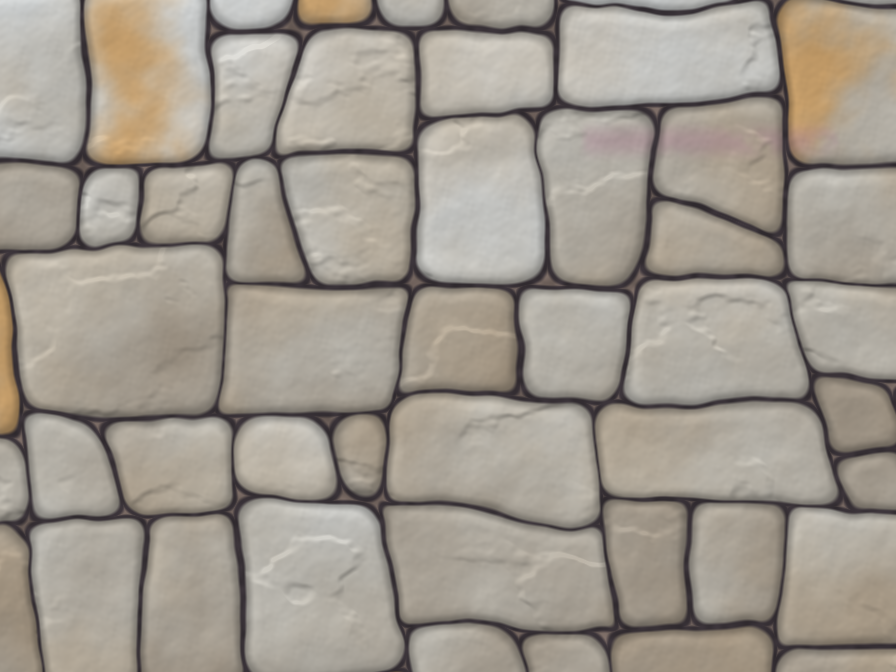
This texture is drawn by a Shadertoy shader. Its source:

```glsl
// Dry-fitted wall of rough, pale sandstone blocks with thin dark joints.

const vec2  CELL      = vec2(0.275, 0.195); // mean block size, canvas height = 1
const float SPLIT     = 0.42;               // share of blocks cut in two
const float TILT_LOW  = 0.19;               // slant of joints at the bottom
const float TILT_HIGH = 0.05;               // slant of joints at the top
const float JOINT     = 0.0032;             // half width of a joint
const float LIGHT_STEP = 0.006;
const vec2  LIGHT_DIR = vec2(-0.45, 0.89);

const vec3 SAND   = vec3(0.60, 0.56, 0.505);
const vec3 STONE  = vec3(0.70, 0.685, 0.65);
const vec3 PALE   = vec3(0.79, 0.80, 0.80);
const vec3 OCHRE  = vec3(0.76, 0.59, 0.37);
const vec3 STAIN  = vec3(0.66, 0.50, 0.57);
const vec3 MORTAR = vec3(0.45, 0.395, 0.37);
const vec3 SHADOW = vec3(0.21, 0.185, 0.205);

float hash(vec2 p) {
    return fract(sin(dot(p, vec2(127.1, 311.7))) * 43758.5453);
}

float noise(vec2 p) {
    vec2 i = floor(p), f = fract(p);
    f = f * f * (3.0 - 2.0 * f);
    return mix(mix(hash(i), hash(i + vec2(1, 0)), f.x),
               mix(hash(i + vec2(0, 1)), hash(i + 1.0), f.x), f.y);
}

float fbm(vec2 p) {
    float sum = 0.0, amp = 0.5;
    for (int i = 0; i < 5; i++) {
        sum += amp * noise(p);
        p = mat2(1.6, 1.2, -1.2, 1.6) * p + 7.3;
        amp *= 0.5;
    }
    return sum;
}

float smoothMin(float a, float b, float k) {
    float h = max(k - abs(a - b), 0.0) / k;
    return min(a, b) - 0.25 * h * h * k;
}

// Each grid cell owns one joint, upright or level by parity.
float jointLine(vec2 cell, float along, float across, float centre) {
    float tilt = mix(TILT_LOW, TILT_HIGH, smoothstep(0.3, 0.9, cell.y * CELL.y));
    float slope = tilt * (2.0 * hash(cell + 41.7) - 1.0);
    return across + mix(0.24, 0.76, hash(cell + 3.1)) + slope * (along - centre - 0.5);
}
float upright(vec2 cell, float y) { return jointLine(cell, y, cell.x, cell.y); }
float level(vec2 cell, float x)   { return jointLine(cell, x, cell.y, cell.x); }

// Left, bottom, right and top joints around a grid corner.
vec4 sides(vec2 corner, vec2 q) {
    bool even = mod(corner.x + corner.y, 2.0) < 0.5;
    vec2 ne = corner, sw = corner - 1.0;
    vec2 nw = corner - vec2(1, 0), se = corner - vec2(0, 1);
    return vec4(upright(even ? sw : nw, q.y), level(even ? se : sw, q.x),
                upright(even ? ne : se, q.y), level(even ? nw : ne, q.x));
}

// Distance inside one block (x) and its identity (yz).
vec3 block(vec2 corner, vec2 q) {
    vec4 s = sides(corner, q), box = sides(corner, corner);
    float k = mix(0.015, 0.05, hash(corner + 9.4));
    vec2 lo = (q - s.xy) * CELL, hi = (s.zw - q) * CELL;
    float d = smoothMin(smoothMin(lo.x, hi.x, k), smoothMin(lo.y, hi.y, k), k);
    vec2 id = corner, size = (box.zw - box.xy) * CELL;
    bool wide = size.x > size.y;
    if (hash(corner + 15.8) < SPLIT || size.x > 2.6 * size.y) {
        vec2 r = (q - mix(box.xy, box.zw, mix(0.35, 0.65, hash(corner + 6.2)))) * CELL;
        float tilt = 0.7 * (hash(corner + 22.6) - 0.5);
        float cut = wide ? r.x + tilt * r.y : r.y + tilt * r.x;
        d = smoothMin(d, abs(cut), k);
        id += 0.25 * sign(cut);
    }
    return vec3(d, id);
}

vec3 wall(vec2 p) {
    p += 0.026 * (vec2(noise(p * 6.0), noise(p * 6.0 + 31.0)) - 0.5);
    p += 0.007 * (vec2(noise(p * 27.0), noise(p * 27.0 + 57.0)) - 0.5);
    vec2 q = p / CELL + vec2(4.3, 0.4), base = floor(q);
    vec3 best = vec3(-1.0);
    for (int i = 0; i < 4; i++) {
        vec3 b = block(base + vec2(i % 2, i / 2), q);
        if (b.x > best.x) best = b;
    }
    best.x -= JOINT * (0.45 + 1.1 * noise(p * 11.0));
    return best;
}

// Rounded rim, broken ledges and grain of a hewn face.
float relief(vec2 p, vec2 id, float d) {
    vec2 s = p + id * 5.37;
    float rim = smoothstep(-0.004, 0.024, d);
    float ledge = smoothstep(0.45, 0.51, fbm(s * vec2(5.0, 7.5)));
    float worn = smoothstep(0.35, 0.65, noise(s * 6.0 + 12.0));
    return 0.20 * rim + 0.20 * ledge * worn + 0.60 * fbm(s * 10.0);
}

void mainImage(out vec4 fragColor, in vec2 fragCoord) {
    vec2 p = fragCoord / iResolution.y;
    vec3 w = wall(p);
    float d = w.x;
    vec2 id = w.yz, s = p + id * 3.71;

    // Colour of each block, with mottling and paler upper courses
    float mottle = fbm(s * 5.0) - 0.48;
    float tone = 0.46 + 0.55 * (hash(id + 2.9) - 0.5) + 1.0 * mottle
               + 0.50 * (p.y - 0.5) - 0.12 * (p.x - 0.67);
    vec3 col = mix(SAND, STONE, clamp(2.0 * tone, 0.0, 1.0));
    col = mix(col, PALE, clamp(2.0 * tone - 1.0, 0.0, 1.0));
    float rusty = 0.12 + 0.75 * step(0.91, hash(id + 8.3));
    col = mix(col, OCHRE, rusty * smoothstep(0.40, 0.66, fbm(s * 4.0 + 19.0)));
    float band = smoothstep(0.035, 0.0, abs(p.y - 0.79)) * smoothstep(0.7, 0.9, p.x);
    col = mix(col, STAIN, 0.4 * band * smoothstep(0.42, 0.62, fbm(p * 11.0)));

    // Light from the upper left
    vec2 lit = p + LIGHT_DIR * LIGHT_STEP;
    float shade = relief(p, id, d) - relief(lit, id, wall(lit).x);
    col *= 1.0 + clamp(1.1 * shade, -0.24, 0.13);
    col *= mix(0.76, 1.0, smoothstep(0.0, 0.014, d));

    // Dark joints, with mortar showing in the wider gaps
    vec3 gap = mix(SHADOW, MORTAR, smoothstep(0.004, 0.009, -d));
    gap *= 0.85 + 0.3 * noise(p * 90.0);
    col = mix(gap, col, smoothstep(-0.0025, 0.0025, d));
    fragColor = vec4(col, 1.0);
}
```
